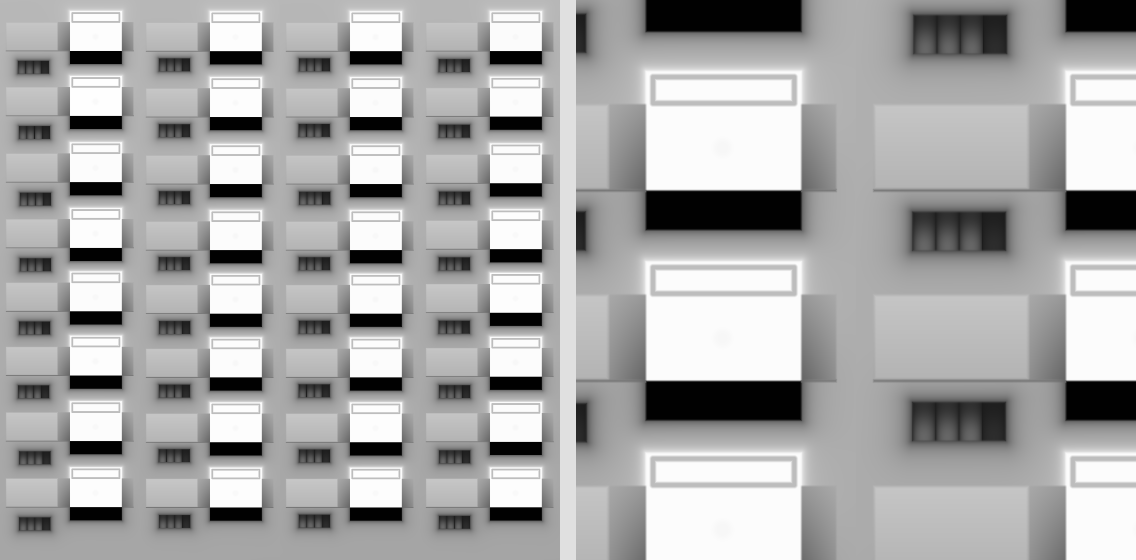
Left, the full canvas; right, a detail of the centre.
Reproduce this texture map procedurally as a three.js fragment shader.

```glsl
varying vec2 vUv;

// Layout in design units: the canvas is UNITS wide, y runs down inside a tile
const float UNITS = 768.0;
const float COLUMNS = 4.0;
const int ROWS = 8;
const float FIRST_TOP = 15.7;
const float ROW_STEP = 89.4;
const float SOFT = 0.75;

// Boxes as left, top, right, bottom, relative to the tile
const vec4 BLOCK = vec4(96.0, 0.0, 167.0, 55.0);
const vec4 CAP = vec4(96.0, 0.0, 167.0, 15.0);
const vec4 FRAME = vec4(99.2, 2.6, 163.8, 14.6);
const vec4 BAR = vec4(96.0, 54.5, 167.0, 72.5);
const vec4 PANEL = vec4(8.0, 15.0, 79.0, 54.0);
const vec4 SIDES = vec4(79.0, 15.0, 183.0, 54.0);
const vec4 RIDGES = vec4(26.0, 64.5, 68.5, 82.0);
const float FRAME_HALF_WIDTH = 1.25;

const float GROUND_TOP = 0.72;
const float GROUND_BOTTOM = 0.645;
const float WHITE = 0.99;
const float FRAME_TONE = 0.74;
const float BLACK = 0.005;

float hash(vec2 p) {
  return fract(sin(dot(p, vec2(127.1, 311.7))) * 4375.85);
}

float boxDistance(vec2 p, vec4 box) {
  vec2 d = abs(p - 0.5 * (box.xy + box.zw)) - 0.5 * (box.zw - box.xy);
  return length(max(d, 0.0)) + min(max(d.x, d.y), 0.0);
}

float fill(float d) {
  return 1.0 - smoothstep(-SOFT, SOFT, d);
}

float glow(float d, float reach) {
  return exp(-max(d, 0.0) / reach);
}

// Uneven row spacing, with the outer columns lifted slightly
float rowTop(float row, float column) {
  float drift = 4.8 * exp(-pow(abs(row - 2.8), 2.0) / 2.0);
  float lift = column < 0.5 ? 3.2 : (column > 2.5 ? 1.3 : 0.0);
  return FIRST_TOP + row * ROW_STEP + drift - lift * sin(3.1416 * (row + 0.3) / 7.6);
}

// The ridged part sits at its own height in each column
vec2 ridgeShift(float row, float column) {
  float drop = column < 0.5 ? 4.0 : (column > 2.5 ? 1.5 : 0.0);
  float jitter = hash(vec2(row, column)) - 0.5;
  return vec2(jitter * (column < 0.5 ? 3.0 : 0.8), drop + jitter);
}

float ridgeTone(vec2 p) {
  vec2 q = (p - RIDGES.xy) / (RIDGES.zw - RIDGES.xy);
  float f = fract(q.x * 4.0);
  float round4 = sqrt(max(4.0 * f * (1.0 - f), 0.0));
  float lit = mix(0.09, 0.30, smoothstep(0.05, 0.9, q.y)) * round4;
  return 0.10 + lit * (q.x > 0.75 ? 0.25 : 1.0);
}

void main() {
  vec2 canvas = vec2(vUv.x, 1.0 - vUv.y) * UNITS;
  float pitch = UNITS / COLUMNS;
  float column = floor(canvas.x / pitch);
  float x = canvas.x - column * pitch;
  float tone = mix(GROUND_TOP, GROUND_BOTTOM, vUv.x * 0.1 + (1.0 - vUv.y) * 0.9);

  // Soft shadows and halos on the ground
  for (int i = 0; i < ROWS; i++) {
    float row = float(i);
    vec2 p = vec2(x, canvas.y - rowTop(row, column));
    float ridge = boxDistance(p - ridgeShift(row, column), RIDGES);
    tone *= 1.0 - 0.32 * glow(ridge, 7.0) - 0.25 * glow(ridge, 2.0);
    float bar = boxDistance(p, BAR);
    tone *= 1.0 - 0.22 * glow(bar, 8.0) - 0.28 * glow(bar, 2.5);
    float cap = boxDistance(p, CAP);
    tone = mix(tone, 1.0, 0.18 * glow(cap, 10.0));
    tone = mix(tone, 1.0, 0.75 * glow(cap, 2.0));
  }

  // Solid parts
  for (int i = 0; i < ROWS; i++) {
    float row = float(i);
    vec2 p = vec2(x, canvas.y - rowTop(row, column));
    float vary = hash(vec2(column + 7.0, row)) - 0.5;
    float fall = clamp((p.y - PANEL.y) / (PANEL.w - PANEL.y), 0.0, 1.0);

    // Shaded sides, darkest against the block
    float span = p.x < BLOCK.x ? (p.x - SIDES.x) / 17.0 : (SIDES.z - p.x) / 16.0;
    float near = clamp(span, 0.0, 1.0);
    float side = 0.66 - 0.10 * fall - near * mix(0.06, 0.17, fall);
    tone = mix(tone, side, fill(boxDistance(p, SIDES)));

    // Flat panel and the thin seam below it
    float panel = boxDistance(p, PANEL);
    float panelTone = mix(0.775, 0.705, fall) + 0.012 * vary;
    panelTone -= 0.05 * smoothstep(-1.5, 0.0, panel);
    tone = mix(tone, panelTone, fill(panel));
    float seam = boxDistance(p, vec4(PANEL.x, 54.0, SIDES.z, 55.0));
    tone = mix(tone, 0.40, 0.75 * fill(seam));

    // White block with a faint spot and an outlined slot
    float spot = 0.018 * (1.0 - smoothstep(2.0, 6.0, length(p - vec2(131.0, 35.0))));
    tone = mix(tone, WHITE + 0.01 * vary - spot, fill(boxDistance(p, BLOCK)));
    float line = abs(boxDistance(p, FRAME)) - FRAME_HALF_WIDTH;
    tone = mix(tone, FRAME_TONE, fill(line));
    tone = mix(tone, BLACK, fill(boxDistance(p, BAR)));

    // Dark ridged part
    vec2 r = p - ridgeShift(row, column);
    tone = mix(tone, ridgeTone(r), fill(boxDistance(r, RIDGES)));
  }

  gl_FragColor = vec4(vec3(clamp(tone, 0.0, 1.0)), 1.0);
}
```
